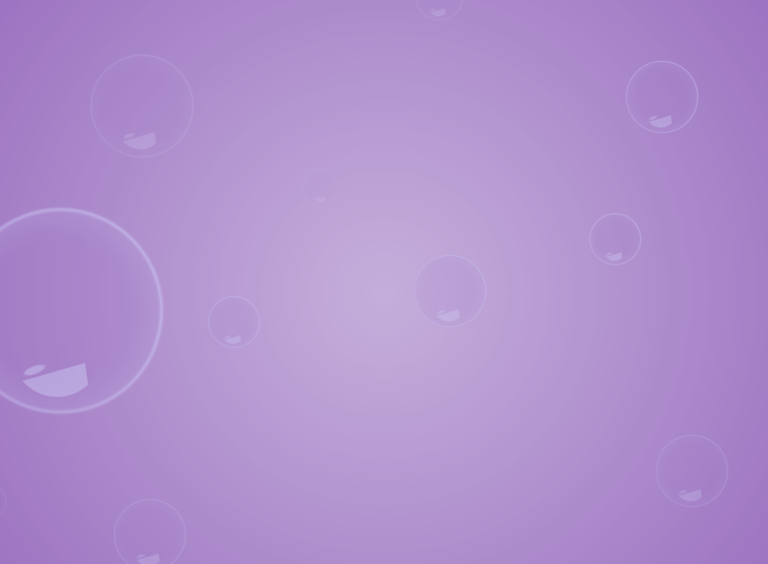
A WebGL 1 fragment shader for this background:

```glsl
precision highp float;

uniform vec2 u_resolution;

// Backdrop
const vec3 CENTER_COLOR = vec3(0.775, 0.690, 0.860);
const vec3 EDGE_COLOR = vec3(0.615, 0.455, 0.758);
const vec2 GLOW_CENTER = vec2(0.0, -0.0195);
const float GLOW_RADIUS = 0.844;
const float GLOW_CORE = 0.05;
const float BAND_COUNT = 21.0;
const float BAND_STRENGTH = 0.45;

// Bubbles
const vec3 BODY_COLOR = vec3(0.62, 0.47, 0.78);
const vec3 LIGHT_COLOR = vec3(0.80, 0.79, 0.95);
const float BODY_ALPHA = 0.22;
const float HAZE_ALPHA = 0.13;
const float RIM_ALPHA = 0.48;
const float RIM_RADIUS = 0.98;
const float RIM_WIDTH = 0.02;
const float GLINT_ALPHA = 0.48;

vec3 backdrop(vec2 p) {
  float d = length(vec2(length(p - GLOW_CENTER), GLOW_CORE)) / GLOW_RADIUS;
  float rings = d * BAND_COUNT;
  float stepped = (floor(rings) + smoothstep(0.3, 0.7, fract(rings))) / BAND_COUNT;
  return mix(CENTER_COLOR, EDGE_COLOR, mix(d, stepped, BAND_STRENGTH));
}

float coverage(float d, float blur) {
  return 1.0 - smoothstep(-blur, blur, d);
}

// Curved window reflection with a small oval beside it, in bubble radii
float glintShape(vec2 q, float blur) {
  float bowl = length(q - vec2(-0.03, -0.40)) - 0.435;
  float top = dot(q, vec2(-0.276, 0.961)) + 0.552;
  float side = dot(q, vec2(0.989, 0.144)) - 0.164;
  float pane = max(bowl, max(top, side));

  vec2 o = q - vec2(-0.25, -0.575);
  o = vec2(dot(o, vec2(0.94, 0.342)), dot(o, vec2(-0.342, 0.94)));
  float oval = (length(o / vec2(0.105, 0.038)) - 1.0) * 0.038;
  return coverage(min(pane, oval), blur);
}

// Blends one bubble over the color
void addBubble(inout vec3 color, vec2 p, vec2 center, float radius, float strength) {
  vec2 q = (p - center) / radius;
  float r = length(q);
  float blur = 1.0 / (u_resolution.y * radius);
  float inside = coverage(r - 1.0, blur);

  // Tinted body, with haze gathering towards the wall
  color = mix(color, BODY_COLOR, BODY_ALPHA * strength * inside);
  float haze = smoothstep(0.65, 1.0, r) * inside;
  color = mix(color, LIGHT_COLOR, HAZE_ALPHA * strength * haze);

  // Thin rim, brightest at the upper right
  float offset = (r - RIM_RADIUS) / max(RIM_WIDTH, 0.8 * blur);
  float facing = 0.85 + 0.15 * dot(q, vec2(0.8, 0.6)) / max(r, 0.001);
  float rim = exp(-offset * offset) * facing;
  color = mix(color, LIGHT_COLOR, RIM_ALPHA * strength * rim);

  float glint = glintShape(q, blur);
  color = mix(color, LIGHT_COLOR, GLINT_ALPHA * sqrt(strength) * glint);
}

void main() {
  // Origin in the middle, one unit per canvas height
  vec2 p = (gl_FragCoord.xy - 0.5 * u_resolution) / u_resolution.y;
  vec3 color = backdrop(p);

  // Large bubbles
  addBubble(color, p, vec2(-0.574, -0.051), 0.183, 1.0);
  addBubble(color, p, vec2(-0.429, 0.312), 0.092, 0.33);

  // Medium bubbles
  addBubble(color, p, vec2(0.493, 0.328), 0.0645, 0.65);
  addBubble(color, p, vec2(0.117, -0.016), 0.0645, 0.65);
  addBubble(color, p, vec2(0.546, -0.335), 0.0645, 0.35);
  addBubble(color, p, vec2(-0.415, -0.449), 0.0645, 0.38);

  // Small bubbles
  addBubble(color, p, vec2(0.410, 0.076), 0.046, 0.65);
  addBubble(color, p, vec2(-0.266, -0.071), 0.046, 0.58);
  addBubble(color, p, vec2(0.098, 0.507), 0.043, 0.30);
  addBubble(color, p, vec2(-0.112, 0.168), 0.032, 0.17);
  addBubble(color, p, vec2(-0.699, -0.390), 0.030, 0.17);

  gl_FragColor = vec4(color, 1.0);
}
```
